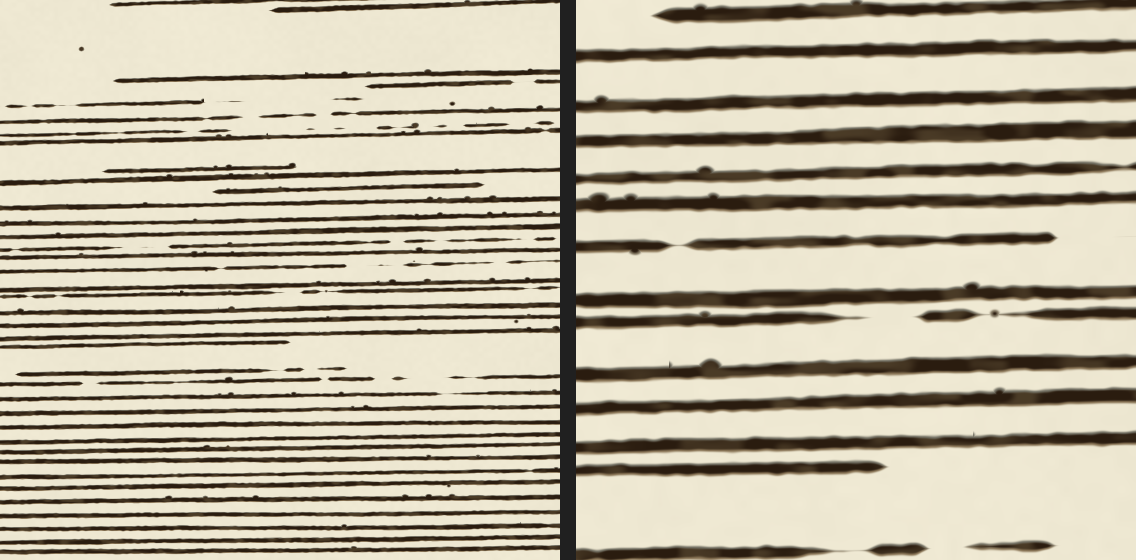
Left: the whole. Right: its middle third, enlarged.
This texture is drawn by a three.js fragment shader. Its source:

```glsl
varying vec2 vUv;

const vec3 PAPER = vec3(0.932, 0.908, 0.822);
const vec3 INK = vec3(0.165, 0.110, 0.060);
const vec3 WORN_INK = vec3(0.290, 0.230, 0.150);
const vec3 WARM_EDGE = vec3(0.540, 0.460, 0.340);
const vec3 COOL_EDGE = vec3(0.450, 0.440, 0.390);

const float ROWS = 44.0;
const float ROW_JITTER = 0.5;       // share of the row pitch
const float SLOPE_LOW = 0.008;      // rise across the canvas at the bottom
const float SLOPE_HIGH = 0.028;     // and at the top
const float HALF_WIDTH = 0.0036;
const float SOFTNESS = 0.0021;
const float ROUGHNESS = 0.0013;
const float RIGHT_FADE = 0.12;      // loss of pressure towards the right
const float PARTIAL_SHARE = 0.2;
const float SKY_ROW = 36.0;         // rows from here on start part way across
const vec2 OPEN_SKY = vec2(38.0, 41.0);
const vec2 BARE_ROWS = vec2(15.0, 31.0);
const float BURR_CELLS = 45.0;
const float BURR_SHARE = 0.24;
const float SPECK_CELLS = 18.0;
const float SPECK_SHARE = 0.03;
const float FAR = 1.0;

float hash(vec2 p) {
  vec3 q = fract(p.xyx * 0.1031);
  q += dot(q, q.yzx + 33.33);
  return fract((q.x + q.y) * q.z);
}

float noise(vec2 p) {
  vec2 i = floor(p), f = fract(p);
  f = f * f * (3.0 - 2.0 * f);
  float low = mix(hash(i), hash(i + vec2(1.0, 0.0)), f.x);
  float high = mix(hash(i + vec2(0.0, 1.0)), hash(i + vec2(1.0)), f.x);
  return mix(low, high, f.y);
}

// Noise along one row, centred on zero
float rowNoise(float x, float row, float channel) {
  return noise(vec2(x, row * 7.0 + channel * 401.0)) - 0.5;
}

// Left and right end of the stroke in a row
vec2 strokeSpan(float row) {
  float pick = hash(vec2(row, 11.0));
  if (row >= SKY_ROW) return vec2(mix(0.1, 0.7, pick), 2.0);
  if (hash(vec2(row, 23.0)) > PARTIAL_SHARE) return vec2(-1.0, 2.0);
  float start = mix(-0.2, 0.5, pick);
  return vec2(start, start + mix(0.35, 0.8, hash(vec2(row, 37.0))));
}

// Small blob of ink sitting on the upper side of a stroke
float burrDistance(float x, float dy, float row) {
  float cell = floor(x * BURR_CELLS);
  float cluster = smoothstep(0.05, 0.4, rowNoise(x * 5.0, row, 5.0));
  if (hash(vec2(cell, row + 71.0)) > BURR_SHARE * cluster) return FAR;
  float centre = (cell + mix(0.3, 0.7, hash(vec2(cell, row + 131.0)))) / BURR_CELLS;
  float radius = mix(0.0025, 0.0052, hash(vec2(cell, row + 191.0)));
  return length(vec2((x - centre) * 0.75, dy - 0.0028)) - radius;
}

// Returns distance to the stroke and height above its middle
vec2 strokeDistance(float x, float y, float row) {
  bool bare = row == BARE_ROWS.x || row == BARE_ROWS.y;
  if (bare || (row >= OPEN_SKY.x && row <= OPEN_SKY.y)) return vec2(FAR);

  float middle = (row + 0.5 + ROW_JITTER * (hash(vec2(row, 3.0)) - 0.5)) / ROWS;
  middle += 0.007 * x * (hash(vec2(row, 5.0)) - 0.5);
  middle += 0.003 * rowNoise(x * 3.0, row, 1.0) + 0.0012 * rowNoise(x * 28.0, row, 2.0);
  float dy = y - middle;

  // Pressure sets the width and opens breaks where it fails
  float strength = hash(vec2(row, 7.0));
  float pressure = mix(0.17, 0.9, strength) - RIGHT_FADE * x;
  pressure += 0.5 * rowNoise(x * 4.0, row, 3.0) + 0.45 * rowNoise(x * 38.0, row, 4.0);
  float fullWidth = HALF_WIDTH * mix(0.75, 1.15, strength);
  fullWidth *= 1.0 + 0.4 * rowNoise(x * 7.0, row, 6.0);
  float width = mix(-SOFTNESS, fullWidth, smoothstep(-0.02, 0.2, pressure));

  vec2 span = strokeSpan(row);
  float taper = smoothstep(0.0, 0.025, min(x - span.x, span.y - x));
  width -= 2.0 * HALF_WIDTH * (1.0 - taper);

  float d = abs(dy) - width;
  if (width > 0.0) d = min(d, burrDistance(x, dy, row));
  return vec2(d, dy);
}

// Stray dots on the bare paper
float speckDistance(vec2 p) {
  vec2 cell = floor(p * SPECK_CELLS);
  if (hash(cell + 211.0) > SPECK_SHARE) return FAR;
  vec2 offset = vec2(hash(cell + 17.0), hash(cell + 53.0));
  vec2 centre = (cell + mix(vec2(0.25), vec2(0.75), offset)) / SPECK_CELLS;
  return length((p - centre) * vec2(0.8, 1.0)) - mix(0.001, 0.004, hash(cell + 97.0));
}

void main() {
  float level = vUv.y - vUv.x * mix(SLOPE_LOW, SLOPE_HIGH, vUv.y);
  float nearestRow = floor(level * ROWS);

  vec2 nearest = vec2(speckDistance(vUv), 0.0);
  for (int i = -2; i <= 2; i++) {
    vec2 stroke = strokeDistance(vUv.x, level, nearestRow + float(i));
    if (stroke.x < nearest.x) nearest = stroke;
  }

  // Ragged, soft ink edge
  float ragged = nearest.x + ROUGHNESS * (noise(vUv * vec2(150.0, 190.0)) - 0.5);
  float cover = 1.0 - smoothstep(-SOFTNESS, SOFTNESS, ragged);

  // Cool fringe above each stroke, warm fringe below
  vec3 edge = mix(WARM_EDGE, COOL_EDGE, smoothstep(-SOFTNESS, SOFTNESS, nearest.y));
  vec3 ink = mix(INK, WORN_INK, smoothstep(0.4, 0.9, noise(vUv * vec2(70.0, 160.0))));
  vec3 paper = PAPER + 0.014 * (noise(vUv * 9.0) - 0.5) + 0.012 * (noise(vUv * 120.0) - 0.5);

  vec3 color = mix(paper, edge, smoothstep(0.0, 0.6, cover));
  color = mix(color, ink, smoothstep(0.5, 1.0, cover));
  gl_FragColor = vec4(color, 1.0);
}
```
